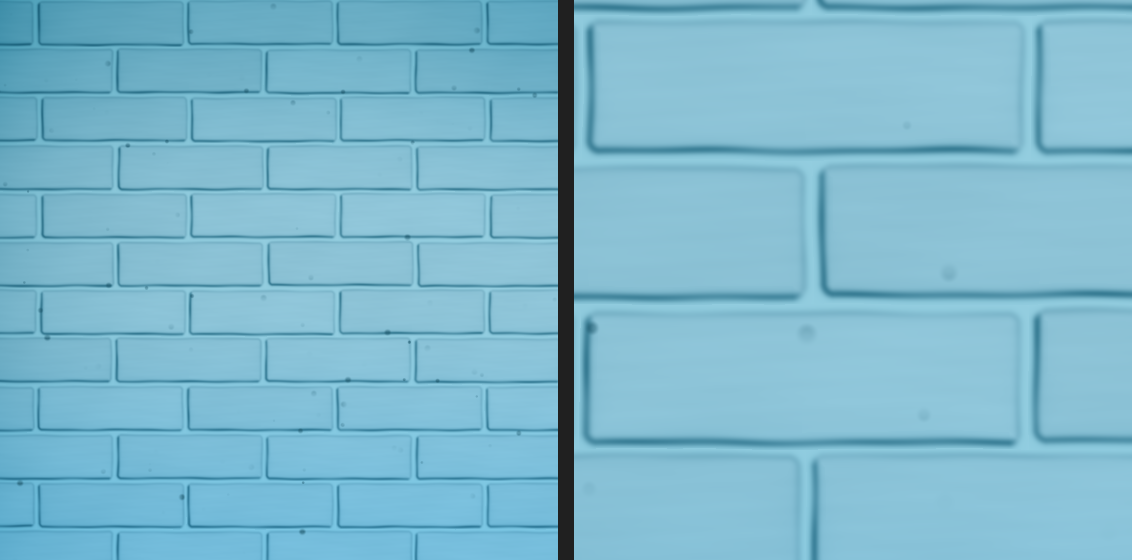
Left, the full canvas; right, a detail of the centre.
Reproduce this texture procedurally as a Shadertoy shader.

```glsl
float hash(vec2 p) {
    return fract(sin(dot(p, vec2(127.1, 311.7))) * 43758.54);
}

// Layered sines for uneven edges and brushed paint
float waves(vec2 p) {
    return (sin(p.x + 1.7 * sin(p.y)) + 0.6 * sin(2.3 * p.x - 1.9 * p.y)
          + 0.4 * sin(4.1 * p.y + 1.3 * p.x)) * 0.5;
}

// Sparse cellular pits: 1 at the centre of a pit, 0 outside
float pits(vec2 p) {
    vec2 cell = floor(p);
    float pit = 0.0;
    for (int j = -1; j <= 1; j++)
    for (int i = -1; i <= 1; i++) {
        vec2 id = cell + vec2(i, j);
        vec2 centre = id + vec2(hash(id + 3.1), hash(id + 8.4));
        float size = 0.1 + 0.16 * hash(id + 5.7);
        float dotMask = 1.0 - smoothstep(size * 0.4, size * 1.5, length(p - centre));
        pit = max(pit, dotMask * step(0.955, hash(id)));
    }
    return pit;
}

// Painted wall light: pale centre, bluer base, dim top and left side
vec3 wallColor(vec2 uv) {
    vec3 c = mix(vec3(0.46, 0.74, 0.86), vec3(0.56, 0.77, 0.845), smoothstep(0.0, 0.5, uv.y));
    c = mix(c, vec3(0.42, 0.685, 0.775), smoothstep(0.62, 1.02, uv.y));
    c -= vec3(0.12, 0.085, 0.075) * exp(-uv.x * 6.0) * (0.8 + 0.6 * uv.y * uv.y);
    c -= vec3(0.05, 0.03, 0.02) * smoothstep(0.65, 1.0, uv.x) * smoothstep(0.5, 1.0, uv.y);
    return c;
}

void mainImage(out vec4 fragColor, in vec2 fragCoord) {
    vec2 uv = fragCoord / iResolution.xy;
    vec2 pitch = vec2(0.268, 0.0861);

    // Running bond, rows counted downwards, with slightly wandering joints
    vec2 p = vec2(uv.x, 1.0 - uv.y);
    p += 0.0009 * vec2(waves(p.yx * 45.0), waves(p * 38.0 + 4.0));
    float row = floor((p.y - 0.084) / pitch.y) + 1.0;
    float odd = mod(row, 2.0);
    p.x -= 0.067 + 0.14 * odd + 0.008 * (hash(vec2(row, 2.0)) - 0.5);
    vec2 id = vec2(floor(p.x / pitch.x), row);
    vec2 local = vec2(p.x - (id.x + 0.5) * pitch.x, p.y - 0.084 - (row - 0.5) * pitch.y);
    local += 0.002 * (vec2(hash(id), hash(id + 9.0)) - 0.5);

    // Rounded brick distance and outward direction
    float radius = 0.006;
    vec2 q = abs(local) - vec2(0.1285, 0.0378) + radius;
    float d = length(max(q, 0.0)) + min(max(q.x, q.y), 0.0) - radius;
    vec2 outward = sign(local) * normalize(max(q, 0.00001));
    float shade = smoothstep(-0.3, 0.8, dot(outward, vec2(-0.72, 0.7)));

    // Brick face with brush streaks and tonal variation
    vec3 wall = wallColor(uv);
    vec3 color = wall + 0.022 * (hash(id + 4.0) - 0.5);
    color += 0.005 * waves(vec2(uv.y * 330.0, uv.x * 22.0));
    color += 0.006 * waves(uv * vec2(24.0, 31.0));

    // Lit mortar, then shadow along lower and left brick edges
    float mortar = smoothstep(-0.001, 0.004, d);
    color = mix(color, wall + vec3(0.025, 0.04, 0.035), mortar);
    float wear = 0.82 + 0.22 * waves(uv * vec2(37.0, 43.0) + id);
    float edge = exp(-pow((d - 0.0005) / 0.0027, 2.0));
    vec3 shadow = wall * vec3(0.40, 0.63, 0.68);
    color = mix(color, shadow, clamp(edge * wear * mix(0.2, 0.88, shade), 0.0, 1.0));
    color -= vec3(0.045, 0.03, 0.025) * exp(-abs(d) * 170.0) * (0.4 + 0.6 * shade);

    // Small chips gather near the joints
    float chips = pits(uv * 48.0) * exp(-abs(d) * 130.0);
    color = mix(color, vec3(0.13, 0.36, 0.44), 0.75 * chips);

    fragColor = vec4(clamp(color, 0.0, 1.0), 1.0);
}
```
